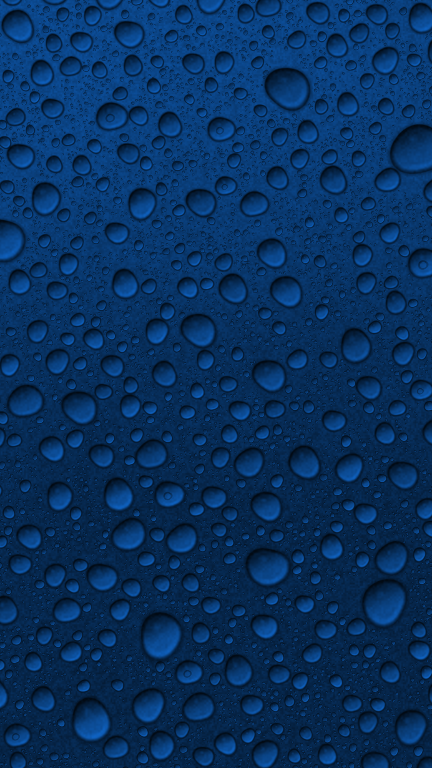
Write a WebGL 1 fragment shader that draws this texture.

```glsl
precision highp float;
// Water drops of many sizes beaded on a dark blue sheet, lighter toward the top.
// Each size is a rotated, jittered brick grid with one drop per cell; smaller
// drops shrink or vanish beside larger ones. Shading is a tone times one blue.
uniform vec2 u_resolution;

const int LAYERS = 6;
const vec3 BLUE = vec3(0.077, 0.507, 1.0);
const vec2 LIT_SIDE = vec2(0.42, -0.91);

float hash(vec2 p) {
  vec3 q = fract(vec3(p.xyx) * 0.1031);
  q += dot(q, q.yzx + 33.33);
  return fract((q.x + q.y) * q.z);
}

float noise(vec2 p) {
  vec2 i = floor(p), f = fract(p);
  f = f * f * (3.0 - 2.0 * f);
  return mix(mix(hash(i), hash(i + vec2(1, 0)), f.x),
             mix(hash(i + vec2(0, 1)), hash(i + vec2(1, 1)), f.x), f.y);
}

mat2 rotation(float a) {
  return mat2(cos(a), sin(a), -sin(a), cos(a));
}

// Cell size, smallest radius, largest radius, share of cells filled
vec4 layerSpec(int layer) {
  if (layer == 0) return vec4(0.26, 0.046, 0.071, 0.36);
  if (layer == 1) return vec4(0.108, 0.024, 0.040, 0.66);
  if (layer == 2) return vec4(0.064, 0.014, 0.025, 0.65);
  if (layer == 3) return vec4(0.036, 0.007, 0.013, 0.55);
  if (layer == 4) return vec4(0.018, 0.003, 0.006, 0.55);
  return vec4(0.010, 0.0018, 0.0034, 0.55);
}

mat2 layerTurn(int layer) {
  return rotation(0.35 + 0.83 * float(layer));
}

vec2 cellOf(vec2 p, float size, mat2 turn) {
  vec2 g = turn * p / size + 60.0;
  float row = floor(g.y);
  return vec2(floor(g.x - 0.5 * mod(row, 2.0)), row);
}

// Drop of a cell: centre, radius (zero when empty), random value
vec4 dropIn(vec2 id, int layer, vec4 spec, mat2 turn) {
  vec2 key = id + 137.0 * float(layer);
  float size = hash(key + 7.3);
  float radius = mix(spec.y, spec.z, size * size);
  float room = max(0.0, 1.0 - 2.4 * radius / spec.x);
  vec2 jitter = (vec2(hash(key + 1.7), hash(key + 4.1)) - 0.5) * room;
  vec2 g = id + 0.5 + vec2(0.5 * mod(id.y, 2.0), 0.0) + jitter - 60.0;
  float present = step(hash(key + 11.9), spec.w);
  return vec4((g * spec.x) * turn, radius * present, hash(key + 19.5));
}

// Free distance from a point to the drops of all larger layers
float clearance(vec2 c, int layer) {
  float free = 1.0;
  for (int j = 0; j < LAYERS; j++) {
    if (j >= layer) break;
    vec4 spec = layerSpec(j);
    mat2 turn = layerTurn(j);
    vec2 id = cellOf(c, spec.x, turn);
    for (int k = 0; k < 9; k++) {
      vec2 offset = vec2(mod(float(k), 3.0), floor(float(k) / 3.0)) - 1.0;
      vec4 drop = dropIn(id + offset, j, spec, turn);
      if (drop.z > 0.0) free = min(free, distance(c, drop.xy) - 1.14 * drop.z);
    }
  }
  return free;
}

// Tone inside a drop: dark upper left, soft glow lower right, dark outline
float dropTone(vec2 u, float rho, float height, float rnd, float large) {
  float side = dot(u, LIT_SIDE);
  float glow = mix(0.55, 0.53, height) * (0.88 + 0.24 * fract(rnd * 7.0));
  float tone = mix(0.18, glow, smoothstep(-0.95, 0.35, side));
  tone += 0.13 * smoothstep(0.1, 0.8, side) * smoothstep(0.2, 0.0, abs(rho - 0.72));
  tone += 0.10 * smoothstep(0.26, 0.0, length(u - vec2(-0.2, 0.42)));
  float ring = abs(length(u - vec2(-0.1, -0.1)) - 0.25);
  tone -= 0.16 * large * step(0.95, rnd) * smoothstep(0.09, 0.02, ring);
  return tone * mix(0.34, 1.0, smoothstep(1.0, 0.78, rho));
}

void main() {
  vec2 p = gl_FragCoord.xy / u_resolution.x;
  float height = gl_FragCoord.y / u_resolution.y;
  float pixel = 1.0 / u_resolution.x;

  // Sheet: vertical fade, soft patches and fine grain
  float tone = mix(0.285, 0.53, smoothstep(0.25, 1.0, height));
  tone += 0.06 * (0.5 - p.x) * height + 0.03 * (noise(p * 5.0) - 0.5);
  tone += 0.10 * (noise(p * 260.0) - 0.5) + 0.06 * (noise(p * 110.0) - 0.5);

  // Drops, smallest first; the specks are fainter
  for (int i = 0; i < LAYERS; i++) {
    int layer = LAYERS - 1 - i;
    vec4 spec = layerSpec(layer);
    mat2 turn = layerTurn(layer);
    vec4 drop = dropIn(cellOf(p, spec.x, turn), layer, spec, turn);
    vec2 q = p - drop.xy;
    if (length(q) > 1.35 * drop.z) continue;
    float radius = min(drop.z, clearance(drop.xy, layer) * 0.95);
    if (radius < 0.6 * spec.y) continue;
    vec2 u = q / radius;
    float a = atan(u.y, u.x), phase = 6.283 * drop.w;
    float outline = 1.0 + 0.08 * cos(2.0 * a + phase) + 0.04 * cos(3.0 * a - 2.0 * phase);
    float rho = length(u) / outline;
    float strength = mix(0.62, 1.0, smoothstep(0.003, 0.014, radius));
    float body = dropTone(u / outline, rho, height, drop.w, step(0.02, radius));
    body += 0.07 * (noise(p * 200.0) - 0.5);
    tone *= 1.0 - 0.26 * strength * smoothstep(1.17, 1.0, rho);
    float cover = smoothstep(pixel, -pixel, (rho - 1.0) * radius);
    tone = mix(tone, body, strength * cover);
  }
  gl_FragColor = vec4(BLUE * clamp(tone, 0.08, 0.9), 1.0);
}
```
